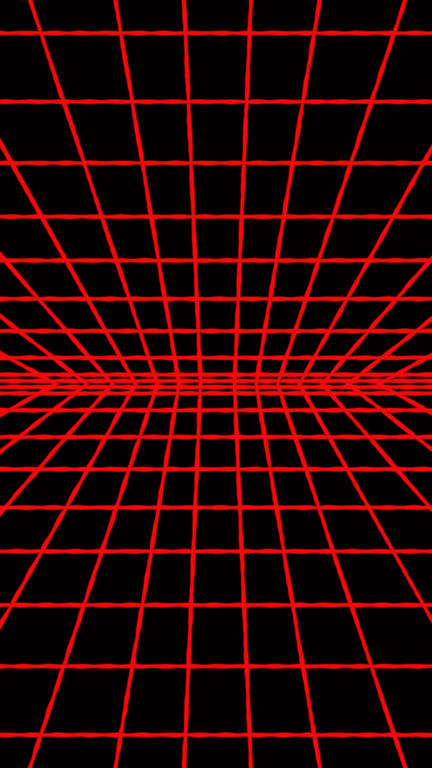
Give the GLSL for this background, as a WebGL 1 fragment shader.

```glsl
precision highp float;

uniform vec2 u_resolution;

// Lengths are fractions of the canvas height.
const vec3 BACKGROUND = vec3(0.006, 0.0, 0.0);
const vec3 LINE_RED = vec3(0.97, 0.03, 0.04);
const float CENTER_X = 0.002;
const float CORE = 0.0013;
const float SOFT_EDGE = 0.0042;
const float WOBBLE = 0.0004;
const float HORIZON_GAP = 0.004;
const float ROW_STEP = 0.0073;
const float ROW_GROWTH = 0.00483;
const float ROW_BULGE = 0.0044;
const float COLUMN_START = 0.0221;
const float COLUMN_STEP = 0.028;
const float COLUMN_FLARE = 0.0203;
const int ROWS = 11;
const int COLUMNS = 7;

// Height of a row above the horizon, widening with its index.
float rowHeight(float n) {
  float t = (n - 4.0) / 1.5;
  float bulge = ROW_BULGE * exp(-t * t * t * t);
  return max(HORIZON_GAP, n * (ROW_STEP + ROW_GROWTH * n) + bulge);
}

// Distance to the horizontal lines.
float rowDistance(float height) {
  float nearest = 1.0;
  for (int i = 0; i < ROWS; i++) {
    nearest = min(nearest, abs(height - rowHeight(float(i))));
  }
  return nearest;
}

// Distance to the columns, which bend apart at the horizon.
float columnDistance(float side, float height) {
  float nearest = 1.0;
  for (int i = 0; i < COLUMNS; i++) {
    float k = float(i);
    float foot = COLUMN_START + COLUMN_STEP * k + COLUMN_FLARE * pow(k / 6.0, 5.0);
    float slope = 0.043 + k * (0.1075 + k * (0.0124 + k * 0.0031));
    float gap = abs(side - foot - slope * height);
    nearest = min(nearest, gap * inversesqrt(1.0 + slope * slope));
  }
  return nearest;
}

// Slight unevenness along the strokes.
float ripple(vec2 p) {
  return WOBBLE * (sin(p.x * 173.0 + p.y * 91.0) + 0.5 * sin(p.y * 317.0 - p.x * 229.0));
}

void main() {
  vec2 p = (gl_FragCoord.xy - 0.5 * u_resolution) / u_resolution.y;
  p.x -= CENTER_X;

  // Mirror one quadrant into floor and ceiling.
  vec2 quadrant = abs(p);
  float d = min(rowDistance(quadrant.y), columnDistance(quadrant.x, quadrant.y));
  d += ripple(p);

  // Soft strokes, never thinner than a pixel.
  float edge = max(SOFT_EDGE, CORE + 1.0 / u_resolution.y);
  float stroke = 1.0 - smoothstep(CORE, edge, d);
  gl_FragColor = vec4(mix(BACKGROUND, LINE_RED, stroke), 1.0);
}
```
